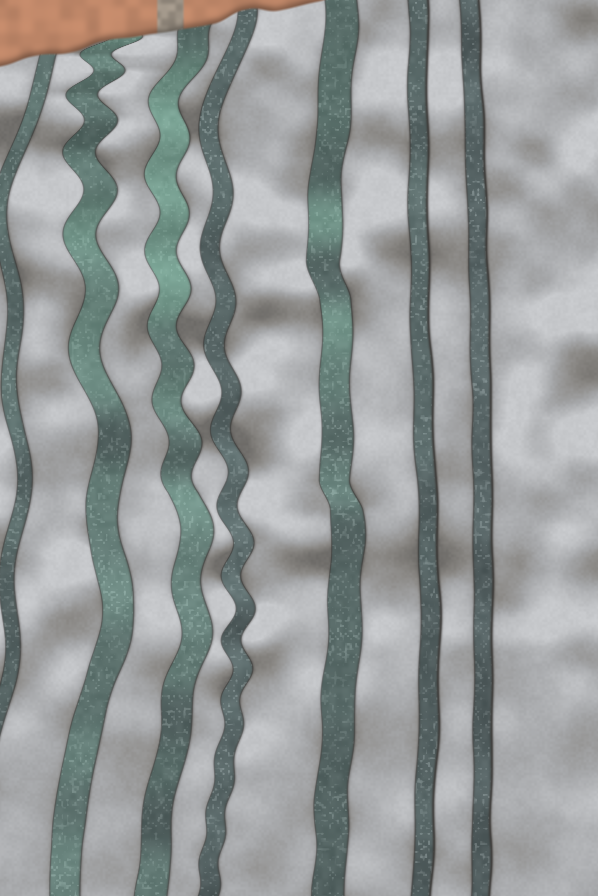
This texture is drawn by a WebGL 2 fragment shader. Its source:

```glsl
#version 300 es
precision highp float;
uniform vec2 u_resolution;
out vec4 fragColor;

float hash(vec2 p) {
  p = fract(p * vec2(0.1031, 0.1137));
  p += dot(p, p.yx + 33.3);
  return fract((p.x + p.y) * p.x * 7.13);
}

float noise(vec2 p) {
  vec2 i = floor(p), f = fract(p);
  f = f * f * f * (f * (f * 6.0 - 15.0) + 10.0);
  return mix(mix(hash(i), hash(i + vec2(1, 0)), f.x),
             mix(hash(i + vec2(0, 1)), hash(i + vec2(1, 1)), f.x), f.y);
}

float bell(float x) { return exp(-x * x); }

// Wavy strip: a leaning top, a bulging belly, a swept foot and a ripple
float wavy(float t, float base, float lean, float leanLength, float belly, float middle,
           float spread, float foot, float ripple, float cycles) {
  float fade = 1.0 - 0.7 * smoothstep(0.7, 0.85, t);
  return base + lean * bell(t / leanLength) + belly * bell((t - middle) / spread)
       - foot * smoothstep(0.75, 1.0, t) - ripple * fade * cos(6.2832 * cycles);
}

// Horizontal centre of each glass strip at depth t below the top
float centre(int strip, float t) {
  float s = t - 0.143;
  if (strip == 0) return wavy(t, 0.002, 0.107, 0.13, 0.029, 0.52, 0.2, 0.07, 0.011, (t - 0.436) * 5.0);
  if (strip == 1) return wavy(t, 0.15, 0.066, 0.065, 0.039, 0.6, 0.17, 0.047, 0.018,
                              2.86 * log((t + 0.05) / 0.155));
  if (strip == 2) return wavy(t, 0.28, 0.068, 0.07, 0.043, 0.65, 0.17, 0.027, 0.012,
                              (t - 0.111) / 0.0845 - 3.75 * max(t - 0.55, 0.0));
  if (strip == 3) return wavy(t, 0.36, 0.055, 0.06, 0.039, 0.68, 0.25, 0.02, 0.012, s * (6.5 + 7.0 * s));
  if (strip == 4) return 0.57 - 0.029 * smoothstep(0.0, 0.28, t) + 0.021 * smoothstep(0.29, 0.335, t)
                       + 0.018 * smoothstep(0.535, 0.57, t) - 0.029 * smoothstep(0.6, 1.0, t)
                       + 0.003 * sin(t * 55.0);
  if (strip == 5) return 0.699 + 0.02 * bell((t - 0.7) / 0.27) + 0.002 * sin(t * 48.0);
  return 0.808 - 0.048 * (t - 0.7) * (t - 0.7) + 0.001 * sin(t * 60.0);
}

// Soft hollows and swellings of the carved stone
float swell(vec2 p) {
  p += 0.025 * vec2(noise(p * 6.0 + 4.0), noise(p * 6.0 + 19.0));
  return noise(p * vec2(7.0, 10.0)) + 0.45 * noise(p * vec2(15.0, 19.0) + 7.3);
}

void main() {
  vec2 uv = gl_FragCoord.xy / u_resolution;
  float t = 1.0 - uv.y, x = uv.x;
  vec2 p = vec2(x, t * 1.5);
  float pixel = 1.2 / u_resolution.x;
  float grain = noise(p * 230.0);

  // Stone relief lit from above
  float calm = mix(1.0, 0.35, smoothstep(0.68, 0.85, t));
  float relief = 0.32 * (swell(p + vec2(0.012, 0.03)) - swell(p - vec2(0.012, 0.03))) * calm;
  relief += 0.07 * (swell(p + 0.5) - 0.72) * calm;

  float glass = 0.0, rim = 0.0;
  vec3 glassColor = vec3(0.0);
  float halfWidths[7] = float[7](0.013, 0.027, 0.026, 0.0165, 0.027, 0.016, 0.0155);
  float greens[7] = float[7](0.25, 0.7, 0.75, 0.1, 0.6, 0.12, 0.02);

  for (int i = 0; i < 7; i++) {
    float id = float(i);
    float offset = x - centre(i, t);
    float slope = (centre(i, t + 0.006) - centre(i, t - 0.006)) / 0.012;
    float width = halfWidths[i] * (1.0 + 0.14 * (noise(vec2(t * 22.0, id * 9.0)) - 0.5));
    float edge = abs(offset) - width;

    // Lobes beside the strip, and the crease at its edge
    float outside = max(edge, 0.0);
    relief -= sign(offset) * clamp(slope, -1.1, 1.1) * 0.11 * exp(-outside / 0.042);
    relief -= 0.07 * exp(-outside / 0.008);

    // Faceted glass, greener near the top, with frosty specks
    float facet = noise(vec2(t * 17.0 + id * 3.7, id * 5.0));
    float green = greens[i] * mix(1.15, 0.55, smoothstep(0.2, 0.7, t)) * (0.4 + facet);
    vec3 tint = mix(vec3(0.34, 0.39, 0.395), vec3(0.43, 0.57, 0.52), clamp(green, 0.0, 1.0));
    tint *= 0.86 + 0.24 * facet + 0.1 * clamp(slope, -1.0, 1.0);
    float frost = smoothstep(0.62, 0.95, grain) * (0.4 + 0.6 * noise(p * 14.0 + id));
    tint += 0.16 * frost * (1.0 - 0.6 * green) + 0.05 * (noise(p * 90.0) - 0.5);
    float cover = 1.0 - smoothstep(-pixel, pixel, edge);
    glassColor = mix(glassColor, tint, cover);
    glass = max(glass, cover);
    float line = bell((offset - width) / 0.0028) + 0.4 * bell((offset + width) / 0.0025);
    rim = max(rim, line * (i > 4 ? 0.75 : 0.35));
  }

  // Marble colour with warm shadows and a fine crystal grain
  float light = 0.695 + clamp(relief, -0.26, 0.09) - 0.03 * smoothstep(0.65, 1.0, t);
  light += 0.025 * (grain - 0.5) + 0.02 * (noise(p * 70.0) - 0.5);
  vec3 color = light * mix(vec3(1.02, 1.0, 0.97), vec3(0.99, 1.0, 1.015), smoothstep(0.48, 0.68, light));
  color = mix(color, glassColor, glass);
  color = mix(color, vec3(0.23, 0.22, 0.21), rim);

  // Brick wall behind the sloping upper edge
  float top = 0.07 - 0.2 * x * 0.667 + 0.009 * (noise(vec2(x * 17.0, 2.0)) - 0.5);
  vec3 brick = vec3(0.75, 0.53, 0.41) * (0.93 + 0.12 * noise(p * 45.0));
  float mortar = smoothstep(0.025, 0.019, abs(x - 0.285));
  brick = mix(brick, vec3(0.61, 0.57, 0.52) * (0.85 + 0.25 * noise(p * 80.0)), mortar);
  brick *= 1.0 - 0.3 * bell((t - top) / 0.006);
  color = mix(brick, color, smoothstep(-pixel, pixel, t - top));

  fragColor = vec4(color, 1.0);
}
```
